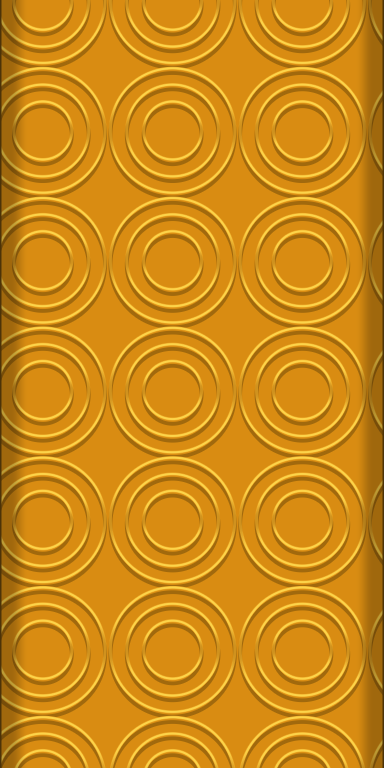
Give the GLSL for this pattern, as a Shadertoy shader.

```glsl
// Gold sheet embossed with a grid of triple concentric rings, shaded along both sides.

// Lengths are fractions of the canvas width
const float PITCH = 0.338;                       // spacing of the ring groups
const vec2 GRID_CENTER = vec2(0.4495, 0.978);    // center of one ring group
const vec3 RING_RADII = vec3(0.0755, 0.1195, 0.1620);
const float RELIEF_SHIFT = 0.0062;               // vertical offset of light and shadow
const float LIGHT_WIDTH = 0.0078;
const float SHADOW_WIDTH = 0.0098;
const float BAND_INNER = 0.074;                  // where the side shade ends
const float BAND_OUTER = 0.028;                  // where it is full
const float BAND_SHADE = 0.74;
const float BORDER_WIDTH = 0.0039;

const vec3 GOLD = vec3(0.85, 0.55, 0.07);
const vec3 SHADOW = vec3(0.63, 0.41, 0.05);
const vec3 SOFT_LIGHT = vec3(0.94, 0.68, 0.16);
const vec3 BRIGHT_LIGHT = vec3(0.99, 0.83, 0.29);
const vec3 BORDER = vec3(0.30, 0.20, 0.03);

// Position relative to the nearest ring group center
vec2 gridCell(vec2 p) {
    return mod(p - GRID_CENTER + 0.5 * PITCH, PITCH) - 0.5 * PITCH;
}

// Distance to the center line of the nearest ring
float ringDistance(vec2 q) {
    vec3 d = abs(length(q) - RING_RADII);
    return min(d.x, min(d.y, d.z));
}

// Antialiased coverage of a line of the given width
float lineMask(float dist, float width, float pixel) {
    return clamp((0.5 * width - dist) / pixel + 0.5, 0.0, 1.0);
}

void mainImage(out vec4 fragColor, in vec2 fragCoord) {
    vec2 p = fragCoord / iResolution.x;
    float pixel = 1.0 / iResolution.x;
    vec2 shift = vec2(0.0, RELIEF_SHIFT);

    // Shadow below each ridge, light above it
    vec2 shadowCell = gridCell(p + shift);
    vec2 lightCell = gridCell(p - shift);
    float shadow = lineMask(ringDistance(shadowCell), SHADOW_WIDTH, pixel);
    float lightDist = ringDistance(lightCell);
    float light = lineMask(lightDist, LIGHT_WIDTH, pixel);

    // Light weakens where the ridge runs vertically and at the line edges
    float facing = abs(lightCell.y) / max(length(lightCell), 1e-4);
    float strength = smoothstep(0.05, 0.5, facing);
    float core = lineMask(lightDist, 0.65 * LIGHT_WIDTH, pixel);
    vec3 lightColor = mix(SOFT_LIGHT, BRIGHT_LIGHT, core * strength);

    vec3 color = mix(GOLD, SHADOW, shadow);
    color = mix(color, lightColor, light * mix(0.6, 1.0, strength));

    // Side shading and thin dark border
    float edge = min(p.x, 1.0 - p.x);
    color *= mix(BAND_SHADE, 1.0, smoothstep(BAND_OUTER, BAND_INNER, edge));
    float border = clamp((BORDER_WIDTH - edge) / pixel + 0.5, 0.0, 1.0);
    color = mix(color, BORDER, border);

    fragColor = vec4(color, 1.0);
}
```
